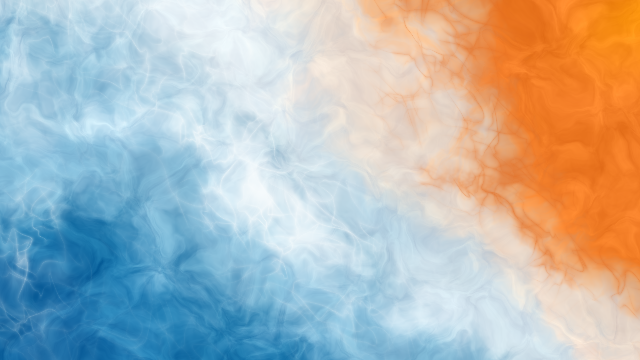
Give the GLSL for this background, as a WebGL 1 fragment shader.

```glsl
precision highp float;
// Diagonal drift of blue, white and orange ink smoke with fine curling filaments.
uniform vec2 u_resolution;

#define WARP 0.12
#define TONE_NOISE 0.22
#define SMOKE_CONTRAST 0.11
#define FINE_CONTRAST 0.13
#define WHITE_VEINS 1.0
#define ORANGE_VEINS 0.75
#define FILAMENT_SCALE 5.0
#define FLOW_AXIS vec2(0.771, 0.636)

const vec3 DEEP = vec3(0.03, 0.37, 0.61);
const vec3 BLUE = vec3(0.11, 0.48, 0.69);
const vec3 SKY = vec3(0.49, 0.72, 0.84);
const vec3 MIST = vec3(0.80, 0.87, 0.91);
const vec3 CREAM = vec3(0.92, 0.86, 0.81);
const vec3 PEACH = vec3(0.94, 0.71, 0.51);
const vec3 ORANGE = vec3(0.95, 0.49, 0.15);
const vec3 AMBER = vec3(1.00, 0.60, 0.05);
const vec3 RUST = vec3(0.88, 0.41, 0.12);
const vec3 WHITE = vec3(0.97, 0.985, 0.99);

vec2 gradientAt(vec2 cell) {
  float a = 6.2832 * fract(sin(dot(cell, vec2(127.1, 311.7))) * 43758.5);
  return vec2(cos(a), sin(a));
}

// Signed gradient noise
float noise(vec2 p) {
  vec2 i = floor(p), f = p - i;
  vec2 u = f * f * f * (f * (f * 6.0 - 15.0) + 10.0);
  vec2 e = vec2(1.0, 0.0);
  float low = mix(dot(gradientAt(i), f), dot(gradientAt(i + e), f - e), u.x);
  float high = mix(dot(gradientAt(i + e.yx), f - e.yx),
                   dot(gradientAt(i + 1.0), f - 1.0), u.x);
  return mix(low, high, u.y);
}

float fbm(vec2 p) {
  float sum = 0.0, amp = 0.6;
  for (int i = 0; i < 5; i++) {
    sum += amp * noise(p);
    p = mat2(1.6, 1.2, -1.2, 1.6) * p + 3.7;
    amp *= 0.53;
  }
  return sum;
}

vec2 fbm2(vec2 p) { return vec2(fbm(p), fbm(p + vec2(17.3, 9.1))); }

// Smooth folding of the plane, as in stirred liquid
vec2 stir(vec2 p) {
  float amp = 0.9, freq = 0.7;
  for (int i = 0; i < 3; i++) {
    p += amp * vec2(noise(p * freq + 5.2), noise(p * freq + 23.7));
    amp *= 0.58;
    freq *= 1.9;
  }
  return p;
}

// Silky folds: a crisp crest with a soft sheet trailing off one side
float filaments(vec2 p, float sharpness) {
  float sum = 0.0;
  for (int i = 0; i < 4; i++) {
    float n = noise(stir(p));
    float strength = smoothstep(-0.3, 0.3, noise(p * 0.8 + 11.0));
    float crest = exp(-sharpness * abs(n));
    float sheet = exp(-sharpness * 0.3 * abs(n)) * step(0.0, n);
    sum += strength * (0.75 * crest + 0.25 * sheet);
    p = mat2(1.2, 0.5, -0.5, 1.2) * p + 4.1;
  }
  return sum;
}

float glow(vec2 p, vec2 center, vec2 size) {
  vec2 d = (p - center) / size;
  return exp(-dot(d, d));
}

float segment(vec2 p, vec2 a, vec2 b) {
  vec2 ab = b - a;
  return length(p - a - ab * clamp(dot(p - a, ab) / dot(ab, ab), 0.0, 1.0));
}

// Position across the diagonal, bent where the colour fronts bulge
float flowTone(vec2 p, vec2 q) {
  float t = dot(q, FLOW_AXIS);
  t += 0.34 * exp(-p.x * p.x / 0.06) * smoothstep(0.2, 0.5, p.y);
  t -= 0.17 * (1.0 - smoothstep(0.0, 0.35, p.y)) * smoothstep(0.45, 0.9, p.x);
  t -= 0.10 * smoothstep(0.6, 1.0, p.y);
  t -= 0.13 * glow(p, vec2(1.27, 0.90), vec2(0.20, 0.26));
  return t - 0.08 * glow(p, vec2(1.22, 0.32), vec2(0.24, 0.16));
}

vec3 inkRamp(float t) {
  vec3 c = mix(DEEP, BLUE, smoothstep(0.22, 0.42, t));
  c = mix(c, SKY, smoothstep(0.40, 0.67, t));
  c = mix(c, MIST, smoothstep(0.70, 0.97, t));
  c = mix(c, CREAM, smoothstep(1.02, 1.20, t));
  c = mix(c, PEACH, smoothstep(1.25, 1.40, t));
  return mix(c, ORANGE, smoothstep(1.37, 1.51, t));
}

void main() {
  vec2 p = gl_FragCoord.xy / u_resolution.y;
  vec2 q = p + WARP * fbm2(p * 2.6 + 2.0);
  float smoke = fbm(q * 4.0 + 1.2 * fbm2(q * 3.0));
  float fine = fbm(stir(q * 9.0) * 1.6);
  float tone = flowTone(p, q) + TONE_NOISE * smoke + 0.06 * fine;

  // Broad colour, with an amber corner, a pale upper haze and a cool centre
  vec3 color = inkRamp(tone);
  color = mix(color, AMBER, 0.9 * glow(q, vec2(1.80, 0.96), vec2(0.16, 0.15)));
  color = mix(color, WHITE, 0.5 * glow(q, vec2(0.62, 0.90), vec2(0.24, 0.26)));
  color = mix(color, SKY, 0.3 * glow(q, vec2(1.02, 0.40), vec2(0.20, 0.14)));
  color += SMOKE_CONTRAST * smoke + FINE_CONTRAST * fine * vec3(0.8, 0.9, 0.7);

  // White folds along the central drift, above it and at lower left
  vec2 offset = p - vec2(0.73, 0.47);
  vec2 along = vec2(dot(offset, vec2(0.70, -0.714)), dot(offset, vec2(0.714, 0.70)));
  float whiteArea = glow(along, vec2(0.0), vec2(0.34, 0.14));
  whiteArea += 0.45 * glow(p, vec2(0.50, 0.88), vec2(0.18, 0.17));
  whiteArea += 0.40 * glow(p, vec2(0.07, 0.30), vec2(0.09, 0.20));
  whiteArea += 0.30 * glow(p, vec2(0.10, 0.95), vec2(0.25, 0.15)) + 0.07;
  whiteArea *= 1.0 - smoothstep(1.15, 1.35, tone);
  float whiteLines = filaments(along * vec2(0.8, 1.15) * FILAMENT_SCALE + 7.0, 13.0);
  vec2 curl = p + 0.10 * fbm2(p * 7.0);
  float knot = segment(curl, vec2(0.50, 0.71), vec2(0.57, 0.60));
  float white = WHITE_VEINS * whiteArea * whiteLines;
  white += exp(-knot * 32.0) * (0.45 + 0.5 * whiteLines);
  color = mix(color, WHITE, 1.0 - exp(-1.1 * white));

  // Rust folds along the orange front, with one heavier strand
  float across = (tone - 1.39) / 0.13;
  float front = (exp(-across * across) + 0.12 * step(0.0, across))
              * smoothstep(0.95, 1.15, p.x);
  float rustLines = filaments(along * vec2(0.8, 1.15) * FILAMENT_SCALE + 31.0, 15.0);
  float strand = min(segment(curl, vec2(1.15, 0.55), vec2(1.24, 0.505)),
                     segment(curl, vec2(1.24, 0.505), vec2(1.43, 0.45)));
  strand = min(strand, segment(curl, vec2(1.43, 0.45), vec2(1.54, 0.26)));
  float rust = ORANGE_VEINS * front * rustLines;
  rust += exp(-strand * 75.0) * (0.35 + 0.5 * rustLines);
  color = mix(color, RUST, 0.85 * (1.0 - exp(-rust)));

  gl_FragColor = vec4(clamp(color, 0.0, 1.0), 1.0);
}
```
